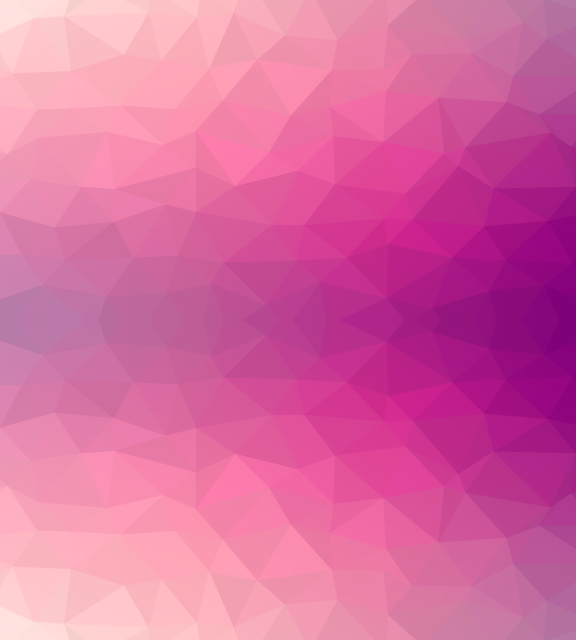
Write a WebGL 2 fragment shader that draws this background.

```glsl
#version 300 es
precision highp float;

uniform vec2 u_resolution;
out vec4 fragColor;

const float MIRROR_Y = 0.5;             // height of the mirror axis
const vec2 CELL = vec2(0.083, 0.060);   // mean facet size, in canvas heights
const vec2 FIRST_VERTEX = vec2(0.0, 0.039);
const float JITTER = 0.72;              // vertex scatter, in cells
const float FLATNESS = 0.82;            // 1 gives each facet one solid colour
const float SHADE_RANGE = 0.065;        // brightness spread between facets

vec2 hash2(vec2 p) {
    vec3 q = fract(p.xyx * vec3(0.1031, 0.1030, 0.0973) + 0.37);
    q += dot(q, q.yzx + 33.33);
    return fract((q.xx + q.yz) * q.zy);
}

// Four colours spread evenly over t = 0..1
vec3 ramp(vec3 a, vec3 b, vec3 c, vec3 d, float t) {
    t *= 3.0;
    vec3 col = mix(a, b, clamp(t, 0.0, 1.0));
    col = mix(col, c, clamp(t - 1.0, 0.0, 1.0));
    return mix(col, d, clamp(t - 2.0, 0.0, 1.0));
}

// Smooth colour field: x runs left to right, y from the axis outward
vec3 colourField(vec2 p) {
    float x = clamp(p.x * u_resolution.y / u_resolution.x, 0.0, 1.0);
    float y = clamp(abs(p.y) / MIRROR_Y, 0.0, 1.0) * 4.0;
    vec3 axis = ramp(vec3(0.71, 0.50, 0.68), vec3(0.75, 0.37, 0.60),
                     vec3(0.67, 0.13, 0.53), vec3(0.47, 0.00, 0.46), x);
    vec3 inner = ramp(vec3(0.85, 0.50, 0.68), vec3(0.84, 0.39, 0.61),
                      vec3(0.83, 0.16, 0.56), vec3(0.55, 0.00, 0.49), x);
    vec3 middle = ramp(vec3(0.97, 0.62, 0.73), vec3(0.98, 0.51, 0.67),
                       vec3(0.90, 0.29, 0.60), vec3(0.65, 0.14, 0.53), x);
    vec3 outer = ramp(vec3(1.00, 0.74, 0.77), vec3(0.99, 0.63, 0.70),
                      vec3(0.93, 0.46, 0.64), vec3(0.68, 0.33, 0.58), x);
    vec3 rim = ramp(vec3(0.99, 0.89, 0.87), vec3(0.99, 0.75, 0.76),
                    vec3(0.91, 0.55, 0.67), vec3(0.69, 0.46, 0.63), x);
    vec3 col = mix(axis, inner, clamp(y, 0.0, 1.0));
    col = mix(col, middle, clamp(y - 1.0, 0.0, 1.0));
    col = mix(col, outer, clamp(y - 2.0, 0.0, 1.0));
    return mix(col, rim, clamp(y - 3.0, 0.0, 1.0));
}

// Scattered mesh vertex, with alternate rows shifted by half a cell
vec2 vertex(vec2 id) {
    vec2 shift = vec2(0.5 * mod(id.y, 2.0), 0.0);
    return (id + shift + JITTER * (hash2(id) - 0.5)) * CELL + FIRST_VERTEX;
}

float cross2(vec2 a, vec2 b) {
    return a.x * b.y - a.y * b.x;
}

// Signed distance to the line a-b, positive on its left
float edgeDistance(vec2 p, vec2 a, vec2 b) {
    return cross2(normalize(b - a), p - a);
}

// Facet colour in rgb, weighted by its antialiased coverage in a
vec4 facet(vec2 p, vec2 a, vec2 b, vec2 c, vec2 seed) {
    float winding = sign(cross2(b - a, c - a));
    float inside = min(edgeDistance(p, a, b) * winding,
                   min(edgeDistance(p, b, c) * winding,
                       edgeDistance(p, c, a) * winding));
    float coverage = clamp(0.5 + inside * u_resolution.y, 0.0, 1.0);
    if (coverage <= 0.0) return vec4(0.0);
    vec3 col = colourField(mix(p, (a + b + c) / 3.0, FLATNESS));
    col *= 1.0 + SHADE_RANGE * (hash2(seed).x - 0.5);
    return vec4(col, 1.0) * coverage;
}

void main() {
    vec2 p = gl_FragCoord.xy / u_resolution.y;
    p.y = abs(p.y - MIRROR_Y);
    vec2 home = floor((p - FIRST_VERTEX) / CELL);

    // Blend the nearby facets by coverage
    vec4 sum = vec4(colourField(p), 1.0) * 0.001;
    for (int j = -1; j <= 1; j++) {
        for (int i = -2; i <= 1; i++) {
            vec2 id = home + vec2(i, j);
            vec2 a = vertex(id);
            vec2 b = vertex(id + vec2(1.0, 0.0));
            vec2 c = vertex(id + vec2(1.0, 1.0));
            vec2 d = vertex(id + vec2(0.0, 1.0));
            // Split each quad along its shorter diagonal
            if (distance(a, c) < distance(b, d)) {
                sum += facet(p, a, b, c, id + 17.3);
                sum += facet(p, a, c, d, id + 51.7);
            } else {
                sum += facet(p, a, b, d, id + 17.3);
                sum += facet(p, b, c, d, id + 51.7);
            }
        }
    }
    fragColor = vec4(min(sum.rgb / sum.a, 1.0), 1.0);
}
```
